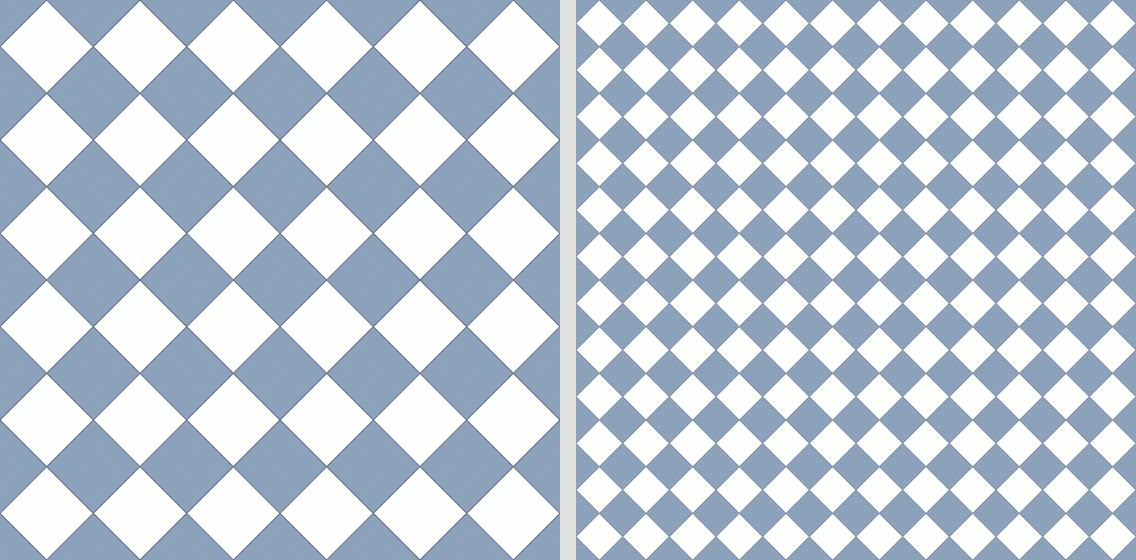
Left: one tile. Right: repeated 2 by 2.
This pattern is drawn by a three.js fragment shader. Its source:

```glsl
varying vec2 vUv;

#define REPEATS 6.0
#define LINE_WIDTH 0.0017
#define FRINGE_WIDTH 0.0030
#define FRINGE_STRENGTH 0.75
#define MOTTLE 0.004
#define WHITE vec3(0.992, 1.0, 0.993)
#define BLUE vec3(0.55, 0.635, 0.73)
#define FRINGE vec3(0.56, 0.63, 0.78)
#define LINE vec3(0.36, 0.41, 0.47)

const float TAU = 6.2831853;

// Signed distance to the diamond's edge in canvas units, negative inside
float diamondDistance(vec2 uv) {
  vec2 cell = abs(fract(uv * REPEATS) - 0.5);
  return (cell.x + cell.y - 0.5) * 0.70710678 / REPEATS;
}

// Share of a pixel centred at d that lies between two distances
float bandCoverage(float d, float from, float to, float pixel) {
  float overlap = min(to, d + 0.5 * pixel) - max(from, d - 0.5 * pixel);
  return clamp(overlap / pixel, 0.0, 1.0);
}

// Layered sines with whole frequencies, so the mottle wraps
float mottle(vec2 uv) {
  vec2 a = TAU * uv;
  float coarse = sin(17.0 * a.x + 2.0 * sin(11.0 * a.y));
  float fine = sin(43.0 * a.y + 2.0 * sin(29.0 * a.x));
  return 0.5 * (coarse + fine);
}

void main() {
  float pixel = max(max(fwidth(vUv.x), fwidth(vUv.y)), 1e-5);
  float d = diamondDistance(vUv);
  float halfLine = 0.5 * LINE_WIDTH;
  float grain = mottle(vUv);

  // Flat diamonds over a faintly uneven ground
  float ground = clamp(d / pixel + 0.5, 0.0, 1.0);
  vec3 color = mix(WHITE, BLUE + MOTTLE * grain, ground);

  // Violet fringe on the ground side of each edge
  float fringe = bandCoverage(d, halfLine, halfLine + FRINGE_WIDTH, pixel);
  color = mix(color, FRINGE, fringe * (FRINGE_STRENGTH + 0.2 * grain));

  // Thin dark outline
  color = mix(color, LINE, bandCoverage(d, -halfLine, halfLine, pixel));

  gl_FragColor = vec4(color, 1.0);
}
```
